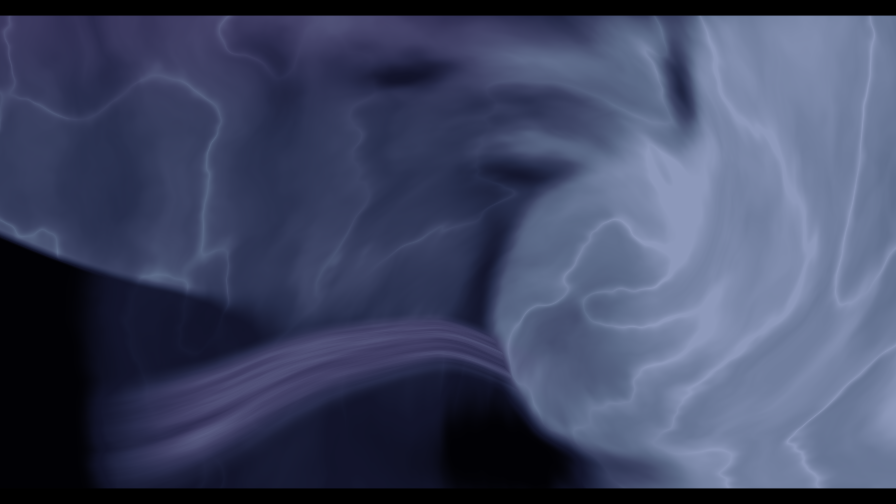
Give the GLSL for this texture, as a Shadertoy shader.

```glsl
const float BAR = 0.031;           // height of the black bars
const float BASE_LEVEL = 0.23;     // thin smoke in the dark areas
const float HAZE_LEVEL = 0.55;
const float LOBE_LEVEL = 0.80;
const float CLOUD_LEVEL = 0.96;
const float RIBBON_LEVEL = 0.60;
const float BILLOW = 0.42;         // strength of soft mottling
const float WISP = 0.16;           // strength of thin filaments
const float WARP = 0.16;
const vec2 LOBE_CENTER = vec2(1.23, 0.39);
const vec3 BLACK = vec3(0.005, 0.005, 0.02);
const vec3 INK = vec3(0.07, 0.08, 0.17);
const vec3 NAVY = vec3(0.15, 0.18, 0.30);
const vec3 SLATE = vec3(0.24, 0.27, 0.40);
const vec3 STEEL = vec3(0.36, 0.42, 0.54);
const vec3 PALE = vec3(0.51, 0.56, 0.69);
const vec3 VIOLET_TINT = vec3(0.025, -0.012, 0.012);

float hash(vec2 p) {
    return fract(sin(dot(p, vec2(127.1, 311.7))) * 43758.5453);
}

float noise(vec2 p) {
    vec2 i = floor(p), f = fract(p);
    f = f * f * f * (f * (f * 6.0 - 15.0) + 10.0);
    return mix(mix(hash(i), hash(i + vec2(1, 0)), f.x),
               mix(hash(i + vec2(0, 1)), hash(i + vec2(1, 1)), f.x), f.y);
}

float fbm(vec2 p) {
    float sum = 0.0, amp = 0.5;
    for (int i = 0; i < 5; i++) {
        sum += amp * noise(p);
        p = mat2(0.8, 0.6, -0.6, 0.8) * p * 2.03 + 7.3;
        amp *= 0.46;
    }
    return sum;
}

float spot(vec2 p, vec2 center, vec2 size) {
    vec2 q = (p - center) / size;
    return exp(-dot(q, q));
}

vec2 swirl(vec2 p, vec2 center, float turn) {
    vec2 q = p - center;
    float a = turn * exp(-6.0 * dot(q, q));
    return center + mat2(cos(a), sin(a), -sin(a), cos(a)) * q;
}

// Haze with a crisp, bright lower edge at the left
float haze(vec2 p, vec2 w, float level) {
    float edge = p.y - 0.535 + 0.31 * min(p.x, 0.52) + 0.012 * sin(p.x * 9.0);
    float soft = 0.012 + 0.16 * smoothstep(0.35, 0.8, p.x);
    float mask = smoothstep(-soft, soft, edge + 0.3 * (w.y - p.y) * smoothstep(0.3, 0.7, p.x));
    float rim = exp(-max(edge, 0.0) / 0.035) * smoothstep(0.62, 0.05, p.x);
    return mix(level, HAZE_LEVEL + 0.2 * rim, mask);
}

// Fine strands that follow the curved ribbon
vec2 ribbon(vec2 p) {
    float mid = 0.11 + 0.22 * smoothstep(0.12, 0.88, p.x) - 0.09 * smoothstep(0.86, 1.15, p.x);
    float halfWidth = mix(0.12, 0.045, smoothstep(0.2, 1.0, p.x));
    float v = (p.y - mid) / halfWidth + 0.3 * (noise(p * 5.0) - 0.5);
    float mask = smoothstep(1.15, 0.55, v) * smoothstep(-1.5, -0.2, v);
    mask *= smoothstep(0.12, 0.42, p.x) * smoothstep(1.2, 0.98, p.x);
    float strands = fbm(vec2(p.x * 3.0, v * 3.5 + p.x));
    return vec2(mask, RIBBON_LEVEL + 0.55 * (strands - 0.48));
}

float cloud(vec2 p, vec2 w, float level) {
    float plume = spot(w, vec2(1.17, 0.84), vec2(0.23, 0.09));
    level = mix(level, 0.78, 0.8 * plume);
    float r = length((w * 0.3 + p * 0.7 - LOBE_CENTER) * vec2(1.0, 0.88));
    float lobe = smoothstep(0.29, 0.24, r);
    level = mix(level, LOBE_LEVEL + 0.06 * smoothstep(0.12, 0.25, r), lobe);
    float body = smoothstep(1.12, 1.42, w.x + 0.1 * (0.5 - w.y));
    return mix(level, CLOUD_LEVEL, body);
}

float hollows(vec2 p) {
    float d = 0.36 * spot(p, vec2(1.02, 0.70), vec2(0.10, 0.06));
    d += 0.55 * spot(p, vec2(1.34, 0.79), vec2(0.04, 0.11));
    d += 0.40 * spot(p, vec2(0.82, 0.81), vec2(0.11, 0.05));
    d += 0.45 * spot(p, vec2(1.16, 0.97), vec2(0.26, 0.055));
    d += 0.22 * spot(p, vec2(0.56, 0.83), vec2(0.08, 0.11));
    d += 0.28 * spot(p, vec2(0.93, 0.49), vec2(0.05, 0.15));
    return d + 0.25 * spot(p, vec2(1.0, 0.07), vec2(0.25, 0.10));
}

vec3 smokeColor(float d) {
    vec3 c = mix(BLACK, INK, smoothstep(0.0, 0.2, d));
    c = mix(c, NAVY, clamp(d * 5.0 - 1.0, 0.0, 1.0));
    c = mix(c, SLATE, clamp(d * 5.0 - 2.0, 0.0, 1.0));
    c = mix(c, STEEL, clamp(d * 5.0 - 3.0, 0.0, 1.0));
    return mix(c, PALE, clamp(d * 5.0 - 4.0, 0.0, 1.25));
}

void mainImage(out vec4 fragColor, in vec2 fragCoord) {
    vec2 p = fragCoord / iResolution.y;

    // Curl and warp the space the smoke drifts in
    vec2 q = swirl(p, LOBE_CENTER, 1.6);
    vec2 drift = vec2(fbm(q * 3.0), fbm(q * 3.0 + 19.7)) - 0.48;
    vec2 w = p + WARP * 2.0 * drift;
    vec2 flow = q + WARP * 2.5 * drift;
    float billow = fbm(flow * vec2(5.5, 3.2) + 3.1) - 0.48;
    float ridge = 1.0 - abs(2.0 * noise(flow * vec2(9.0, 4.5) + 11.0) - 1.0);

    // Layers from back to front
    float d = BASE_LEVEL * smoothstep(0.08, 0.24, p.x + 0.2 * drift.x);
    d = haze(p, w, d);
    d = cloud(p, w, d);
    d -= hollows(mix(p, w, 0.7));
    float presence = smoothstep(0.05, 0.55, d);
    d += BILLOW * billow * (0.25 + 0.75 * presence);
    d += WISP * (pow(ridge, 5.0) - 0.2) * presence;
    vec2 strand = ribbon(p);
    d = mix(d, max(d, strand.y), strand.x);

    vec3 color = smokeColor(max(d, 0.0));
    float violet = max(strand.x, smoothstep(0.7, 1.0, p.y)) * smoothstep(1.3, 0.8, p.x);
    color += VIOLET_TINT * violet * smoothstep(0.1, 0.5, d);

    // Letterbox
    float px = 1.0 / iResolution.y;
    float inside = smoothstep(BAR - px, BAR + px, min(p.y, 1.0 - p.y));
    fragColor = vec4(max(color, 0.0) * inside, 1.0);
}
```
